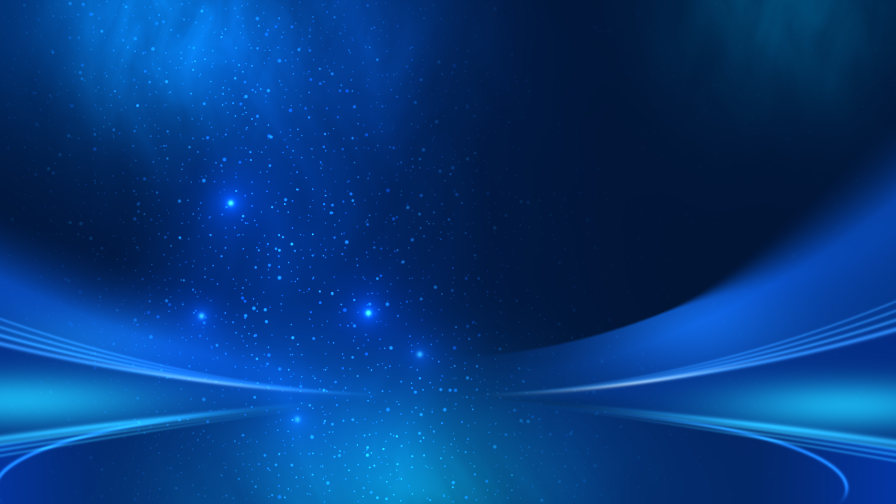
A Shadertoy shader for this background:

```glsl
// Deep blue starfield over a glossy floor, with curved light ribbons sweeping to both sides.

float hash(vec2 p) {
    p = fract(p * vec2(123.34, 345.45));
    p += dot(p, p + 34.35);
    return fract(p.x * p.y);
}

// Elliptical soft spot
float spot(vec2 p, vec2 center, vec2 size) {
    vec2 q = (p - center) / size;
    return exp(-dot(q, q));
}

// Cloud made of warped, layered sines, about 0 to 1
float cloud(vec2 p) {
    float sum = 0.0, amp = 0.5;
    for (int i = 0; i < 5; i++) {
        p += 0.6 * sin(p.yx * 1.3 + float(i) * 1.7);
        sum += amp * (0.5 + 0.5 * sin(p.x) * cos(p.y));
        p = mat2(1.5, 1.1, -1.1, 1.5) * p;
        amp *= 0.52;
    }
    return sum;
}

// Soft line profile, never thinner than a pixel
float streak(float dist, float width, float px) {
    float w = max(width, px * 0.7);
    return exp(-dist * dist / (w * w)) * width / w;
}

// One layer of scattered dust, one grain per cell
vec3 dust(vec2 p, float cells, float px) {
    vec2 id = floor(p * cells);
    float seed = hash(id + cells);
    vec2 offset = 0.2 + 0.6 * vec2(hash(id + 7.1), hash(id + 19.7));
    float dist = length(p - (id + offset) / cells);
    float radius = mix(0.0012, 0.0042, pow(seed, 9.0));
    float grain = smoothstep(radius + px * 0.7, radius * 0.3, dist);
    vec3 tint = mix(vec3(0.05, 0.32, 0.95), vec3(0.15, 0.75, 1.0), hash(id + 3.3));
    return tint * grain * step(0.45, hash(id + 41.0)) * (0.3 + 0.7 * seed);
}

void mainImage(out vec4 fragColor, in vec2 fragCoord) {
    vec2 p = fragCoord / iResolution.y;
    float px = 1.0 / iResolution.y;
    float side = p.x - 0.86;
    float d = abs(side);
    float right = step(0.0, side);
    float mist = cloud(p * vec2(9.0, 6.0));
    float fine = cloud(p * vec2(34.0, 14.0) + 4.0);

    // Night backdrop with broad blue haze
    vec3 col = vec3(0.004, 0.082, 0.215);
    col += vec3(0.0, 0.09, 0.25) * spot(p, vec2(0.58, 0.6), vec2(0.33, 0.65)) * (0.5 + mist);
    col += vec3(0.0, 0.10, 0.22) * spot(p, vec2(0.05, 1.0), vec2(0.5, 0.25));

    // Nebula light in the upper corners
    float nebula = 0.25 + 0.7 * mist + 0.5 * fine;
    col += vec3(0.02, 0.32, 0.45) * nebula * spot(p, vec2(0.33, 0.98), vec2(0.2, 0.22));
    col += vec3(0.01, 0.10, 0.20) * nebula * spot(p, vec2(0.6, 0.95), vec2(0.3, 0.22));
    col += vec3(0.0, 0.19, 0.23) * nebula * spot(p, vec2(1.57, 0.99), vec2(0.23, 0.2));

    // Curves: top of the wing, upper ribbon, lower ribbon
    float wingTop = 0.29 + mix(0.28, 0.43, right) * d * d;
    float upper = 0.215 + mix(0.152, 0.168, right) * d * d;
    float lower = 0.215 - 0.117 * pow(d, 1.3);

    // Translucent wings
    float soft = mix(0.10, mix(0.004, 0.13, smoothstep(0.45, 0.95, d)), right);
    float wing = smoothstep(wingTop + soft, wingTop - soft, p.y) * smoothstep(lower - 0.01, upper, p.y);
    float sheen = 0.55 + 0.45 * exp(-abs(p.y - wingTop + 0.05) * 9.0);
    col += vec3(0.025, 0.22, 0.55) * wing * sheen * smoothstep(0.0, 0.6, d);
    col += vec3(0.03, 0.10, 0.14) * wing * spot(p, vec2(1.38, 0.35), vec2(0.2, 0.09));
    col += vec3(0.03, 0.12, 0.10) * wing * spot(p, vec2(0.17, 0.32), vec2(0.2, 0.07));

    // Gap between the ribbons with cyan side lights
    float gap = smoothstep(upper + 0.006, upper - 0.006, p.y) * smoothstep(lower - 0.006, lower + 0.006, p.y);
    col = mix(col, vec3(0.01, 0.17, 0.52), gap * 0.8 * smoothstep(0.1, 0.5, d));
    float lamp = spot(p, vec2(0.03, 0.205), vec2(0.28, 0.052)) + spot(p, vec2(1.68, 0.195), vec2(0.26, 0.05));
    col += vec3(0.08, 0.50, 0.42) * gap * lamp;

    // Floor below the lower ribbon
    float ground = smoothstep(lower + 0.004, lower - 0.004, p.y);
    col = mix(col, vec3(0.012, 0.16, 0.43), ground * smoothstep(0.0, 0.3, d) * 0.85);
    col += vec3(0.0, 0.06, 0.24) * ground * smoothstep(0.6, 0.95, d);
    col += vec3(0.02, 0.38, 0.40) * (0.5 + 0.7 * mist) * spot(p, vec2(0.77, 0.0), vec2(0.36, 0.17));
    col += vec3(0.01, 0.13, 0.22) * spot(p, vec2(0.75, 0.17), vec2(0.3, 0.15));

    // Bundles of light trails
    float reach = smoothstep(0.08, 0.7, d);
    for (int i = 0; i < 4; i++) {
        float k = float(i);
        float trail = streak(p.y - upper - (k * 0.022 - 0.012) * d * d, 0.0025 + 0.003 * d / (1.0 + k), px);
        col += vec3(0.14, 0.32, 0.40) * trail * reach / (1.0 + 0.35 * k);
        trail = streak(p.y - lower + (k * 0.013 - 0.012) * d, 0.002 + 0.006 * d / (1.0 + k), px);
        col += vec3(0.12, 0.42, 0.42) * trail * reach * reach / (1.0 + 0.3 * k);
    }
    float warm = streak(p.y - upper + 0.002, 0.004, px);
    col += vec3(0.40, 0.28, 0.10) * warm * (spot(p, vec2(1.27, 0.24), vec2(0.16, 0.1)) + 0.6 * spot(p, vec2(0.4, 0.24), vec2(0.16, 0.1)));

    // Floor ring, brightest at its ends
    vec2 ring = (p - vec2(0.835, 0.03)) / vec2(0.845, 0.17);
    float slope = length(ring / vec2(0.845, 0.17)) / max(length(ring), 0.001);
    float ringDist = (length(ring) - 1.0) / slope;
    col += vec3(0.10, 0.36, 0.55) * streak(ringDist, 0.004, px) * smoothstep(0.35, 0.95, abs(ring.x)) * smoothstep(-0.2, 0.1, ring.y);

    // Dust drifting down a slanted band
    float band = spot(p, vec2(0.72 - 0.27 * p.y, 0.4), vec2(0.32, 0.8));
    for (int i = 0; i < 4; i++) {
        float cells = 13.0 + 11.0 * float(i);
        col += dust(p + float(i) * 0.37, cells, px) * (band * (0.4 + 0.6 * mist) + 0.02);
    }

    // Bright stars: position, strength
    vec3 stars[5] = vec3[5](vec3(0.458, 0.597, 0.9), vec3(0.731, 0.379, 1.0), vec3(0.4, 0.373, 0.6),
                            vec3(0.833, 0.297, 0.5), vec3(0.59, 0.168, 0.4));
    for (int i = 0; i < 5; i++) {
        float r = length(p - stars[i].xy);
        col += stars[i].z * (vec3(0.0, 0.10, 0.42) * exp(-r * 22.0) + vec3(0.02, 0.22, 0.5) * exp(-r * 85.0)
             + vec3(0.3, 0.75, 0.5) * exp(-r * r / 0.00003));
    }
    fragColor = vec4(clamp(col, 0.0, 1.0), 1.0);
}
```
